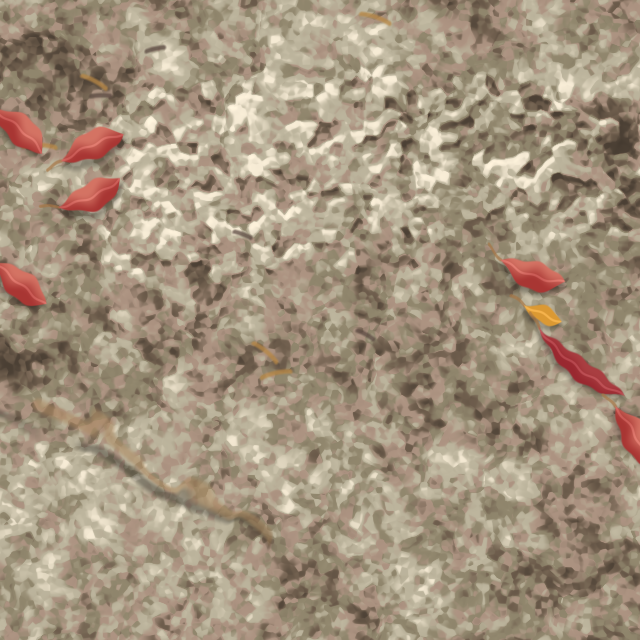
This texture is drawn by a WebGL 1 fragment shader. Its source:

```glsl
precision highp float;
uniform vec2 u_resolution;

vec2 hash2(vec2 p) {
  vec2 q = vec2(dot(p, vec2(127.1, 311.7)), dot(p, vec2(269.5, 183.3)));
  return fract(sin(q) * 43758.5453);
}

// Soft cellular noise: x is tone, y is hue
vec2 grains(vec2 p) {
  vec2 cell = floor(p), f = fract(p), sum = vec2(0.0);
  float total = 0.0;
  for (int j = -1; j <= 1; j++) {
    for (int i = -1; i <= 1; i++) {
      vec2 o = vec2(float(i), float(j));
      vec2 d = o + hash2(cell + o) - f;
      float w = exp(-8.0 * dot(d, d));
      sum += w * hash2(cell + o + 57.3);
      total += w;
    }
  }
  return sum / total;
}

float blotch(vec2 p, vec2 centre, vec2 radius) {
  vec2 d = (p - centre) / radius;
  return exp(-dot(d, d));
}

float segment(vec2 p, vec2 a, vec2 b) {
  vec2 ab = b - a;
  return length(p - a - ab * clamp(dot(p - a, ab) / dot(ab, ab), 0.0, 1.0));
}

vec2 turn(vec2 p, float a) {
  return vec2(cos(a) * p.x + sin(a) * p.y, cos(a) * p.y - sin(a) * p.x);
}

vec3 stone(vec2 p) {
  vec2 broad = grains(p * 5.0 + 3.0), mid = grains(p * 17.0 + 9.0);
  vec2 warped = p + 0.012 * (mid - 0.5);
  vec2 fine = grains(warped * 58.0), finer = grains(warped * 108.0 + 31.0);
  vec2 bumpy = p + 0.12 * (broad - 0.5) + 0.05 * (mid - 0.5);

  // Crusty band lit from above
  float rough = (1.0 - smoothstep(0.07, 0.2, abs(bumpy.y - 0.75))) * smoothstep(0.14, 0.3, bumpy.x);
  float relief = fine.x - grains((warped + vec2(-0.003, 0.008)) * 58.0).x;
  float tone = 0.48 + dot(vec4(broad.x, mid.x, fine.x, finer.x) - 0.5, vec4(0.22, 0.32, 0.42, 0.32));
  tone += rough * (0.09 + 0.42 * relief + 0.2 * (fine.x - 0.5));

  // Damp hollows and pale lichen
  tone -= 0.34 * blotch(bumpy, vec2(0.12, 0.91), vec2(0.13, 0.08));
  tone -= 0.4 * blotch(bumpy, vec2(0.92, 0.77), vec2(0.05, 0.06));
  tone -= 0.34 * blotch(bumpy, vec2(0.03, 0.41), vec2(0.09, 0.06));
  tone -= 0.12 * blotch(bumpy, vec2(0.2, 0.55), vec2(0.25, 0.13));
  tone += 0.18 * blotch(bumpy, vec2(0.06, 0.2), vec2(0.18, 0.15));
  tone += 0.14 * blotch(bumpy, vec2(0.85, 0.92), vec2(0.2, 0.1));

  float hue = 0.5 + dot(vec4(broad.y, mid.y, fine.y, finer.y) - 0.5, vec4(0.3, 0.3, 0.5, 0.4));
  vec3 col = mix(vec3(0.57, 0.53, 0.43), vec3(0.68, 0.58, 0.51), smoothstep(0.4, 0.65, hue));
  col = mix(col, vec3(0.71, 0.68, 0.59), smoothstep(0.48, 0.68, tone));
  col = mix(vec3(0.46, 0.39, 0.32), col, smoothstep(0.18, 0.4, tone));
  col += vec3(0.17, 0.16, 0.17) * smoothstep(0.7, 1.0, tone);
  col *= 0.72 + 0.28 * smoothstep(-0.05, 0.22, tone);
  col *= 0.91 + 0.18 * tone;

  // Broken diagonal ridge with a shaded lower edge
  vec2 r = p + 0.035 * (mid - 0.5) + vec2(0.0, 0.008 * sin(p.x * 31.0));
  float ridge = segment(r, vec2(0.06, 0.38), vec2(0.42, 0.15));
  float shade = segment(r + vec2(0.0, 0.012), vec2(-0.02, 0.39), vec2(0.42, 0.16));
  col *= 1.0 - 0.3 * (1.0 - smoothstep(0.002, 0.014, shade)) * smoothstep(0.4, 0.7, broad.y + 0.4 * mid.x);
  return mix(col, vec3(0.68, 0.54, 0.38), 0.55 * (1.0 - smoothstep(0.003, 0.014, ridge)));
}

void main() {
  vec2 p = gl_FragCoord.xy / u_resolution;
  vec3 col = stone(p);

  // Scattered twigs, dark or ochre
  for (int i = 0; i < 9; i++) {
    float n = float(i);
    vec2 h = hash2(vec2(n, 4.7));
    vec2 q = turn(p - hash2(vec2(n, 8.1)), -0.9 + 1.2 * h.x);
    q.y += 5.0 * q.x * q.x;
    float d = segment(q, vec2(-0.025, 0.0), vec2(0.025, 0.0) * h.y);
    vec3 bark = mix(vec3(0.35, 0.28, 0.25), vec3(0.72, 0.53, 0.27), step(0.6, h.y));
    col = mix(col, bark, 0.75 * (1.0 - smoothstep(0.001, 0.006, d)));
  }

  // Fallen leaves: an arc on the left, a chain on the right
  for (int i = 0; i < 8; i++) {
    float n = float(i), k = mod(n, 4.0), right = step(3.5, n);
    float arch = sin(1.047 * k), yellow = right * step(abs(k - 1.0), 0.1);
    float slender = right * step(abs(k - 2.0), 0.1);
    vec2 centre = mix(vec2(0.03 + 0.13 * arch, 0.8 - 0.027 * k * k),
                      vec2(0.83 + 0.018 * k * k, 0.57 - 0.05 * k - 0.011 * k * k), right);
    float angle = mix(-0.7 + 1.3 * arch, -0.35 - 0.08 * k * k, right);
    vec2 size = mix(vec2(0.053, 0.022), vec2(0.085, 0.016), slender) * (1.0 - 0.4 * yellow);
    vec2 q = turn(p - centre, angle);
    q.y += (3.0 - 6.0 * hash2(vec2(n, 2.0)).x) * q.x * q.x + 0.002 * sin(q.x * 150.0 + n);
    float t = q.x / size.x;
    float width = size.y * max(-1.0, 1.0 - t * t);
    float d = abs(q.y) - width * (1.0 + 0.3 * clamp(t, -1.0, 1.0));
    float stem = segment(q, vec2(-size.x, 0.0), vec2(-size.x - 0.025, 0.004));
    vec2 s = q + turn(vec2(-0.004, 0.009), angle);
    float shadow = abs(s.y) - width;
    col *= 1.0 - 0.28 * (1.0 - smoothstep(-0.006, 0.009, shadow));

    float sheen = smoothstep(-0.7, 0.8, q.y / size.y + 0.3 * sin(t * 4.0 + n));
    vec3 red = mix(vec3(0.66, 0.21, 0.2), vec3(0.83, 0.45, 0.39), sheen);
    red = mix(red, vec3(0.57, 0.13, 0.18), 0.65 * slender);
    vec3 leaf = mix(red, vec3(0.86, 0.6, 0.2), yellow);
    leaf += 0.1 * (1.0 - smoothstep(0.0005, 0.003, abs(q.y)));
    col = mix(col, vec3(0.65, 0.46, 0.27), 0.7 * (1.0 - smoothstep(0.001, 0.004, stem)));
    col = mix(col, leaf, 1.0 - smoothstep(-0.002, 0.002, d));
  }
  gl_FragColor = vec4(col, 1.0);
}
```
